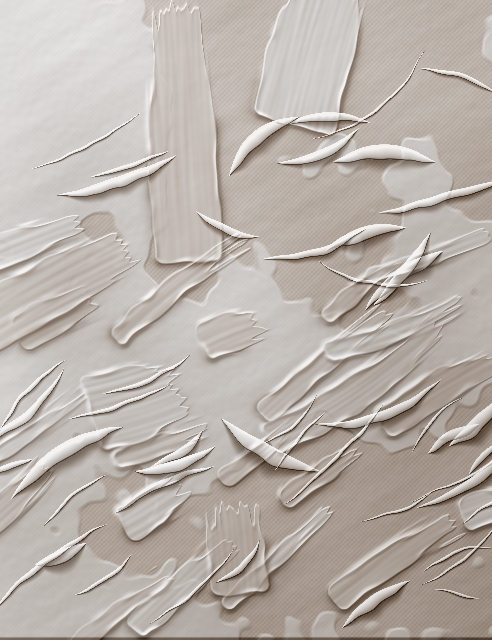
This texture is drawn by a Shadertoy shader. Its source:

```glsl
struct Paint { float height, warmth, weave, white, shade; };

// Broad drags: center and half size, then angle
const vec4 broad[6] = vec4[6](
    vec4(0.285, 0.79, 0.2, 0.053), vec4(0.49, 0.93, 0.13, 0.066), vec4(0.08, 0.55, 0.13, 0.045),
    vec4(0.21, 0.37, 0.07, 0.06), vec4(0.37, 0.14, 0.068, 0.045), vec4(0.56, 0.39, 0.16, 0.028));
const float broadAngle[6] = float[6](1.62, 1.3, 0.5, 0.3, 1.65, 0.6);
const vec2 toLight = vec2(-0.45, 0.89);

float random(float n, float k) {
    float a = fract(n * 0.1031 + k * 0.3719);
    a *= a + 33.33;
    return fract(a * (a + a));
}
vec2 gradientAt(vec2 cell) {
    vec3 a = fract(cell.xyx * vec3(0.1031, 0.103, 0.0973));
    a += dot(a, a.yzx + 33.33);
    return 2.0 * fract((a.xx + a.yz) * a.zy) - 1.0;
}
float noise(vec2 p) {
    vec2 i = floor(p), f = fract(p), u = f * f * (3.0 - 2.0 * f), e = vec2(1, 0);
    float low = mix(dot(gradientAt(i), f), dot(gradientAt(i + e), f - e), u.x);
    float high = mix(dot(gradientAt(i + e.yx), f - e.yx), dot(gradientAt(i + 1.0), f - 1.0), u.x);
    return mix(low, high, u.y);
}
vec2 turn(vec2 p, float a) {
    float c = cos(a), s = sin(a);
    return vec2(c * p.x + s * p.y, c * p.y - s * p.x);
}

// Flat knife drag with grooves, a raised rim and one frayed end
void knifeDrag(inout Paint s, vec2 v, float angle, vec2 size, float seed) {
    if (length(v) > size.x + size.y + 0.03) return;
    vec2 q = turn(v, angle);
    if (abs(q.x) > size.x + 0.03 || abs(q.y) > size.y + 0.03) return;
    q.y += (random(seed, 1.0) - 0.5) * 1.5 * q.x * q.x;
    float streak = noise(vec2(q.x * 7.0, q.y * 130.0) + seed * 9.0);
    float lump = noise(q * 24.0 + seed * 5.0);
    float fray = smoothstep(0.0, size.x, q.x);
    vec2 b = abs(q) - size * vec2(1.0, 1.0 - 0.35 * fray) + 0.012;
    float d = length(max(b, 0.0)) + min(max(b.x, b.y), 0.0) - 0.012;
    d += 0.009 * lump + 0.03 * streak * fray;
    float body = smoothstep(0.002, -0.002, d);
    float rim = exp(-d * d / 2e-5) * smoothstep(-0.25, 0.35, lump) * (1.0 - 0.85 * fray);
    float shadow = smoothstep(0.01, -0.02, dot(v, toLight)) * exp(-max(d, 0.0) / 0.006);
    s.height = mix(s.height, s.height * 0.4 + 0.004 + 0.0018 * streak, body) + 0.008 * rim;
    s.warmth = mix(s.warmth, random(seed, 2.0) * 0.8 + 0.5 * streak, body);
    s.weave *= 1.0 - body;
    s.white = max(s.white * (1.0 - body), rim);
    s.shade = max(s.shade, 0.8 * shadow * (1.0 - 0.7 * fray)) * (1.0 - body);
}

// Thin curved crest of paint, tapering to both tips
void crest(inout Paint s, vec2 v, float angle, float len, float seed) {
    vec2 q = turn(v, angle);
    float t = q.x / len;
    if (abs(t) > 1.0 || abs(q.y) > 0.055) return;
    float wobble = noise(vec2(q.x * 26.0, seed * 7.3));
    q.y += (random(seed, 3.0) - 0.5) * 0.5 * len * t * t + 0.007 * wobble;
    float thick = 0.0017 + 0.011 * pow(random(seed, 13.0), 3.0);
    float w = thick * (1.0 - t * t) * (1.0 + 0.5 * wobble) + 0.0002;
    float dome = sqrt(max(0.0, 1.0 - q.y * q.y / (w * w)));
    float cover = smoothstep(0.0, 0.5, dome);
    float shadow = smoothstep(0.0, -w, q.y) * smoothstep(-3.2 * w, -w, q.y);
    s.height += 1.2 * w * dome;
    s.warmth *= 1.0 - 0.6 * dome;
    s.weave *= 1.0 - cover;
    s.white = max(s.white, cover);
    s.shade = max(s.shade, shadow) * (1.0 - cover);
}

Paint surface(vec2 p) {
    // Ground: warm woven cloth partly covered by smooth plaster
    float patches = noise(p * 3.5 + 4.0) + 0.5 * noise(p * 9.0) + 0.25 * noise(p * 30.0);
    float band = smoothstep(0.2, 0.3, p.x) * smoothstep(0.68, 0.58, p.x) * smoothstep(0.4, 0.7, p.y);
    float corner = smoothstep(0.35, 0.75, p.x) * smoothstep(0.65, 0.2, p.y);
    float bare = smoothstep(-0.02, 0.04, patches + 0.55 * max(band, corner) - 0.22);
    Paint s = Paint(0.003 * (1.0 - bare), 0.15 + 0.7 * bare, 0.25 + 0.75 * bare, 0.0, 0.0);
    s.height += 0.0022 * noise(turn(p, 0.55) * vec2(9, 34)) + 0.0006 * noise(p * 85.0);

    // Scattered drags rising to the right, then the broad ones
    for (int i = 0; i < 20; i++) {
        float n = float(i) + 1.0;
        vec2 cell = vec2(i % 4, i / 4) + vec2(random(n, 4.0), random(n, 5.0));
        vec2 size = vec2(0.04, 0.01) + vec2(0.09, 0.024) * vec2(random(n, 6.0), random(n, 7.0));
        knifeDrag(s, p - cell * vec2(0.195, 0.135), 0.3 + 0.5 * random(n, 8.0), size, n);
    }
    for (int i = 0; i < 6; i++)
        knifeDrag(s, p - broad[i].xy, broadAngle[i], broad[i].zw, float(i) + 21.0);

    // Crests, denser in the lower three quarters
    for (int i = 0; i < 48; i++) {
        float n = float(i) + 60.0;
        vec2 v = p - vec2(0.77 * random(n, 9.0), 0.06 + 0.86 * pow(random(n, 10.0), 1.25));
        float len = 0.035 + 0.08 * random(n, 14.0);
        if (dot(v, v) > len * len + 0.003) continue;
        float angle = i % 7 == 0 ? -0.5 * random(n, 12.0) : 0.2 + 0.7 * random(n, 11.0);
        crest(s, v, angle, len, n);
    }
    s.height += 0.0002 * s.weave * sin(p.x * 900.0) * sin(p.y * 900.0);
    return s;
}

void mainImage(out vec4 fragColor, in vec2 fragCoord) {
    vec2 p = fragCoord / iResolution.y;
    // Raking light from the upper left
    Paint s = surface(p);
    float slope = (s.height - surface(p + toLight * 0.0015).height) / 0.0015;
    float value = 0.785 + 0.12 * (p.y - 0.5) - 0.12 * (p.x - 0.38) + 0.07 * noise(p * 4.0 + 8.0);
    value += 0.08 * s.white - 0.09 * s.warmth + 0.17 * tanh(slope) - 0.3 * s.shade;
    // Dark lower border
    value = clamp(value - 0.3 * smoothstep(0.006, 0.002, p.y), 0.2, 0.96);
    // Shadows turn brown, lights turn neutral
    float brown = 1.0 - 0.8 * smoothstep(0.5, 0.92, value) + 0.35 * (s.warmth - 0.4);
    fragColor = vec4(value - brown * vec3(0.0, 0.055, 0.1), 1.0);
}
```
